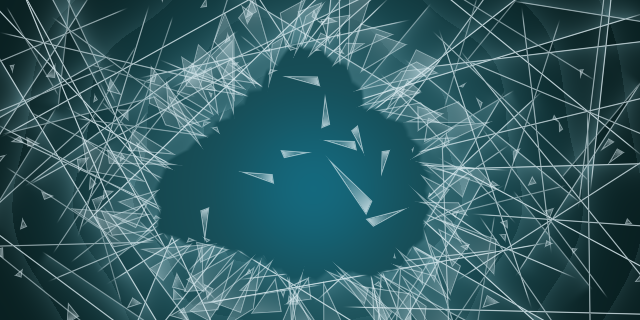
Give the GLSL for this background, as a Shadertoy shader.

```glsl
// Shattered glass around a jagged hole, over a teal glow
const float TAU = 6.2831853;
const vec2 HOLE = vec2(0.93, 0.45);
const vec3 ICE = vec3(0.87, 0.93, 0.95);

// Hole radius at equal steps of angle, counterclockwise from the right
const float RIM[16] = float[16](0.39, 0.36, 0.29, 0.36, 0.40, 0.29, 0.27, 0.30,
                                0.42, 0.45, 0.30, 0.27, 0.31, 0.31, 0.41, 0.42);

// Large drifting splinters: tip, then middle of the blunt end
const vec4 SPLINTERS[10] = vec4[10](
    vec4(1.036, 0.492, 1.159, 0.344), vec4(0.763, 0.461, 0.857, 0.440),
    vec4(1.258, 0.344, 1.151, 0.302), vec4(0.640, 0.258, 0.640, 0.350),
    vec4(1.016, 0.693, 1.018, 0.602), vec4(1.023, 0.560, 1.115, 0.544),
    vec4(0.958, 0.523, 0.880, 0.518), vec4(1.193, 0.461, 1.206, 0.531),
    vec4(0.898, 0.760, 1.000, 0.745), vec4(1.133, 0.531, 1.107, 0.602));

vec4 hash4(float n) {
    return fract(sin(n * vec4(12.99, 78.23, 39.35, 57.81) + 4.1) * 4375.85);
}

vec2 polar(float angle) { return vec2(cos(angle), sin(angle)); }

float rimRadius(float angle) {
    float t = fract(angle / TAU) * 16.0;
    int k = int(t) % 16;
    return mix(RIM[k], RIM[(k + 1) % 16], fract(t));
}

float halfPlane(vec2 p, vec2 a, vec2 b) {
    vec2 e = normalize(b - a);
    return dot(p - a, vec2(e.y, -e.x));
}

float stroke(float d, float px) {
    return 1.0 - smoothstep(0.0, max(0.0028, 1.2 * px), abs(d));
}

// Opacity of a triangular sliver that grows from its tip along dir
float sliver(vec2 p, vec2 tip, vec2 dir, float len, float width, float skew, float body, float px) {
    vec2 q = p - tip;
    q = vec2(dot(q, dir), dot(q, vec2(-dir.y, dir.x)));
    vec2 low = vec2(len, -width), high = vec2(len * skew, width);
    float d = max(halfPlane(q, vec2(0), low),
              max(halfPlane(q, low, high), halfPlane(q, high, vec2(0))));
    float shade = clamp(q.x / len, 0.0, 1.0);
    float fill = smoothstep(px, -px, d) * body * (0.12 + 0.88 * shade * shade);
    return max(fill, 0.65 * stroke(d, px));
}

void mainImage(out vec4 fragColor, in vec2 fragCoord) {
    float px = 1.0 / iResolution.y;
    vec2 p = fragCoord * px;
    p.x *= 2.0 * iResolution.y / iResolution.x;

    // Teal glow fading to dark corners
    float g = length(p - vec2(0.98, 0.41));
    vec3 color = mix(vec3(0.08, 0.41, 0.49), vec3(0.09, 0.30, 0.335), smoothstep(0.0, 0.42, g));
    color = mix(color, vec3(0.035, 0.125, 0.13), smoothstep(0.35, 1.05, g));

    // Frosted veil with crescent bands outside the rim
    vec2 ray = p - HOLE;
    float r = length(ray);
    float angle = atan(ray.y, ray.x);
    float tooth = 0.035 * abs(fract(angle * 4.3) - 0.5);
    float gap = r - rimRadius(angle) - tooth;
    float glass = smoothstep(-0.005, 0.015, gap);
    float band = fract((r - 0.5 + 0.02 * sin(angle * 9.0)) / 0.19);
    float veil = 0.16 * exp(-max(gap, 0.0) * 7.0)
               + 0.22 * pow(1.0 - band, 4.0) * abs(ray.x) / (r + 0.001) * exp(-r * 0.6);
    color = mix(color, vec3(0.55, 0.75, 0.79), veil * glass);

    // Crossing cracks, some with a one-sided sheen
    float cracks = 0.0, sheen = 0.0;
    for (int i = 0; i < 130; i++) {
        vec4 h = hash4(float(i) + 1.0);
        vec2 dir = polar(h.z * TAU);
        vec2 q = p - h.xy * vec2(2.0, 1.0);
        float along = abs(dot(q, dir));
        float side = dot(q, vec2(-dir.y, dir.x));
        float reach = 0.15 + 0.45 * h.w;
        float span = 1.0 - smoothstep(reach * 0.85, reach, along);
        cracks = max(cracks, span * stroke(side, px) * (0.4 + 0.45 * h.w));
        if (i % 3 == 0) {
            sheen += 0.20 * span * exp(-abs(side) * 28.0) * smoothstep(-px, px, side);
        }
    }
    color = mix(color, vec3(0.50, 0.70, 0.74), min(sheen, 0.6) * glass);
    color = mix(color, ICE, cracks * glass);

    // Jagged slivers pointing into the hole
    for (int i = 0; i < 76; i++) {
        vec4 h = hash4(float(i) + 211.0);
        float a = (float(i) + h.x) / 76.0 * TAU;
        vec2 tip = HOLE + polar(a) * rimRadius(a) * (0.95 + 0.22 * h.y);
        vec2 dir = polar(a + (h.z - 0.5) * 1.5);
        float s = sliver(p, tip, dir, 0.08 + 0.17 * h.w, 0.012 + 0.035 * h.y, 0.6 + 0.4 * h.x, 0.38, px);
        color = mix(color, ICE, s * 0.8);
    }

    // Small loose chips, finer near the hole
    for (int i = 0; i < 110; i++) {
        vec4 h = hash4(float(i) + 503.0);
        float a = h.x * TAU;
        float away = 0.05 + 0.65 * h.y;
        vec2 tip = HOLE + polar(a) * (rimRadius(a) * 0.72 + away) * vec2(1.15, 1.0);
        float size = (0.012 + 0.045 * h.w) * smoothstep(-0.1, 0.3, away);
        float s = sliver(p, tip, polar(h.z * TAU), size, size * (0.2 + 0.25 * h.x), 0.5 + 0.5 * h.y, 0.75, px);
        color = mix(color, ICE, s * 0.85);
    }

    // Large splinters adrift in the opening
    for (int i = 0; i < 10; i++) {
        vec2 tip = SPLINTERS[i].xy, axis = SPLINTERS[i].zw - tip;
        float len = length(axis);
        float s = sliver(p, tip, axis / len, len, 0.005 + 0.075 * len, 0.9, 0.85, px);
        color = mix(color, ICE, s);
    }
    fragColor = vec4(color, 1.0);
}
```
